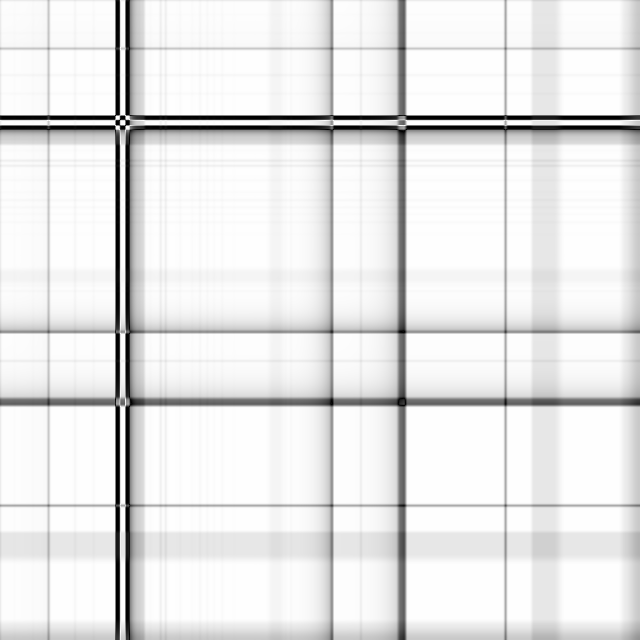
A WebGL 2 fragment shader for this pattern:

```glsl
#version 300 es
precision highp float;

#define PAPER 0.995
#define EDGE 0.003
#define HAIR 0.0022
#define RAIL_LEFT 0.1805
#define RAIL_RIGHT 0.2025
#define CORE_DEPTH 0.36
#define GLOW_DEPTH 0.31
#define BAND_DEPTH 0.09
#define STREAKS 24
#define STREAK_DEPTH 0.016

uniform vec2 u_resolution;
out vec4 fragColor;

float hash(float n) {
    n = fract(n * 0.1031);
    n *= n + 33.33;
    return fract(n * (n + n));
}

// Soft step centred on the given position
float edge(float t, float position, float width) {
    return smoothstep(position - 0.5 * width, position + 0.5 * width, t);
}

float band(float t, float start, float end, float width) {
    return edge(t, start, width) * (1.0 - edge(t, end, width));
}

float hairline(float t, float position) {
    float d = (t - position) / HAIR;
    return exp(-d * d);
}

// Glow that grows towards a sharp end
float rampTo(float t, float end, float reach, float width) {
    return exp(-max(end - t, 0.0) / reach) * (1.0 - edge(t, end, width));
}

// Two nested plateaus: the fold turns them into a white core with dark rails
float rail(float t, float soft) {
    float outer = band(t, RAIL_LEFT, RAIL_RIGHT, soft);
    float inner = band(t, 0.1875, 0.1960, soft);
    float tail = edge(t, RAIL_RIGHT, soft) * exp(-max(t - RAIL_RIGHT, 0.0) / 0.006);
    float shelf = band(t, RAIL_RIGHT, 0.226, 0.006);
    return outer + inner + 0.45 * tail + 0.13 * shelf;
}

float streaks(float t) {
    float sum = 0.0;
    for (int i = 0; i < STREAKS; i++) {
        float id = float(i);
        float position = 0.46 * hash(id + 3.7);
        sum += hash(id + 51.3) * hairline(t, position);
    }
    return STREAK_DEPTH * sum;
}

// Darkness along one axis
float profile(float t, float soft) {
    float d = rail(t, soft);

    // Hairlines
    d += 0.20 * hairline(t, 0.076) + 0.33 * hairline(t, 0.790);
    d += 0.05 * (hairline(t, 0.251) + hairline(t, 0.259));
    d += 0.05 * hairline(t, 0.564) + 0.07 * hairline(t, 0.0);
    d += 0.02 * rampTo(t, 0.076, 0.03, soft);

    // Ramps with sharp far sides
    d += 0.32 * rampTo(t, 0.521, 0.015, soft);
    d += 0.16 * hairline(t, 0.518);
    d += GLOW_DEPTH * rampTo(t, 0.634, 0.019, 0.006);
    d += CORE_DEPTH * band(t, 0.622, 0.634, 0.007);

    // Pale bands
    d += 0.035 * band(t, 0.421, 0.442, 0.012);
    d += BAND_DEPTH * edge(t, 0.831, 0.007) * (1.0 - edge(t, 0.874, 0.018));
    d += 0.07 * edge(t, 0.972, 0.012);
    d += 0.14 * smoothstep(0.975, 1.0, t);

    return d + streaks(t);
}

void main() {
    vec2 uv = gl_FragCoord.xy / u_resolution;
    uv.y = 1.0 - uv.y;
    float soft = max(EDGE, 1.5 / min(u_resolution.x, u_resolution.y));

    // Sum both axes and fold the excess back towards white
    float darkness = profile(uv.x, soft) + profile(uv.y, soft);
    float tone = abs(mod(darkness, 2.0) - 1.0);
    fragColor = vec4(vec3(PAPER * tone), 1.0);
}
```
